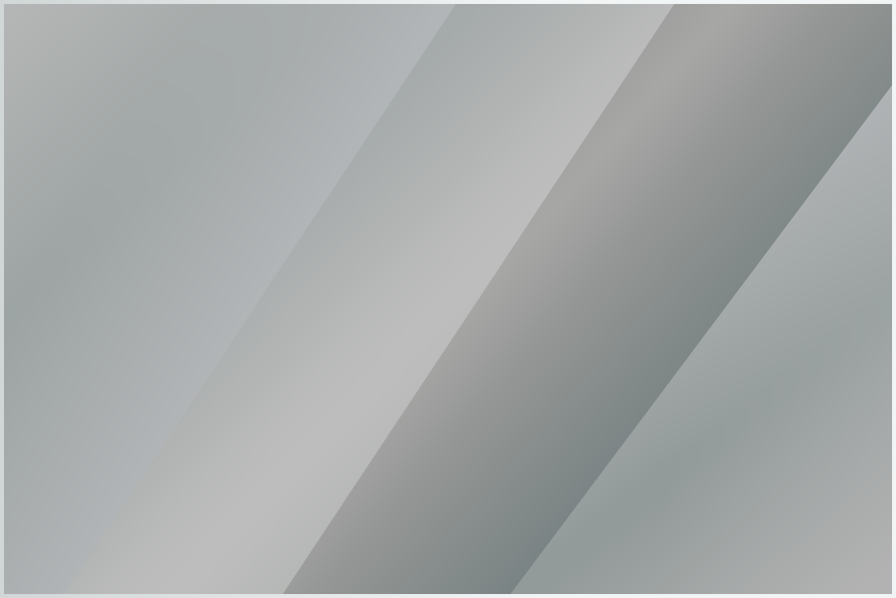
This background is drawn by a WebGL 1 fragment shader. Its source:

```glsl
precision highp float;
// Brushed-silver backdrop: four slanted metallic panels inside a thin pale frame.

uniform vec2 u_resolution;

const float ASPECT = 1.497;
const float FRAME_WIDTH = 0.0065;

// Panel edges: x position at the bottom, and horizontal run per unit of height
const vec2 EDGE_LEFT = vec2(0.103, 0.663);
const vec2 EDGE_MIDDLE = vec2(0.468, 0.663);
const vec2 EDGE_RIGHT = vec2(0.848, 0.749);

// Gradient directions, measured from the top left corner
const vec2 AXIS_CORNER = vec2(0.67, 0.74);
const vec2 AXIS_SHEEN = vec2(0.85, 0.53);
const vec2 AXIS_BAND = vec2(0.72, 0.69);
const vec2 AXIS_SHADOW = vec2(0.75, 0.66);
const vec2 AXIS_LOWER = vec2(0.615, 0.788);

const vec3 SILVER = vec3(0.740, 0.742, 0.740);
const vec3 PALE_GREY = vec3(0.712, 0.720, 0.715);
const vec3 COOL_GREY = vec3(0.700, 0.710, 0.718);
const vec3 STEEL = vec3(0.615, 0.640, 0.640);
const vec3 BAND_GREY = vec3(0.640, 0.660, 0.662);
const vec3 WARM_GREY = vec3(0.655, 0.653, 0.650);
const vec3 MID_GREY = vec3(0.578, 0.588, 0.582);
const vec3 SLATE = vec3(0.480, 0.515, 0.518);
const vec3 LOWER_STEEL = vec3(0.575, 0.605, 0.602);
const vec3 LOWER_LIGHT = vec3(0.695, 0.697, 0.695);
const vec3 FRAME_GREY = vec3(0.82, 0.84, 0.84);
const vec3 FRAME_WHITE = vec3(0.95, 0.96, 0.96);

float ramp(float from, float to, float t) {
  return clamp((t - from) / (to - from), 0.0, 1.0);
}

// Coverage to the right of a slanted edge
float rightOf(vec2 edge, vec2 p, float pixel) {
  float d = (p.x - edge.x - edge.y * p.y) / length(vec2(1.0, edge.y));
  return smoothstep(-0.7 * pixel, 0.7 * pixel, d);
}

vec3 leftPanel(vec2 q) {
  vec3 c = mix(PALE_GREY, STEEL, ramp(0.0, 0.404, dot(q, AXIS_CORNER)));
  return mix(c, COOL_GREY, ramp(0.29, 0.64, dot(q, AXIS_SHEEN)));
}

vec3 lightBand(vec2 q) {
  float t = dot(q, AXIS_BAND);
  vec3 c = mix(BAND_GREY, PALE_GREY, smoothstep(0.51, 0.83, t));
  c = mix(c, SILVER, ramp(0.75, 0.885, t));
  return mix(c, PALE_GREY, ramp(0.90, 1.02, t));
}

vec3 darkBand(vec2 q) {
  float t = dot(q, AXIS_SHADOW);
  vec3 c = mix(MID_GREY, WARM_GREY, ramp(0.75, 0.92, t));
  c = mix(c, MID_GREY, ramp(0.925, 1.06, t));
  return mix(c, SLATE, ramp(1.06, 1.29, t));
}

vec3 lowerPanel(vec2 q) {
  float t = dot(q, AXIS_LOWER);
  vec3 trough = mix(LOWER_STEEL, STEEL, ramp(1.1, 1.5, q.x));
  vec3 c = mix(COOL_GREY, trough, ramp(1.0, 1.30, t));
  return mix(c, LOWER_LIGHT, ramp(1.33, 1.66, t));
}

void main() {
  vec2 p = gl_FragCoord.xy / u_resolution * vec2(ASPECT, 1.0);
  vec2 q = vec2(p.x, 1.0 - p.y);
  float pixel = 1.0 / u_resolution.y;

  // Panels, laid from left to right
  vec3 color = leftPanel(q);
  color = mix(color, lightBand(q), rightOf(EDGE_LEFT, p, pixel));
  color = mix(color, darkBand(q), rightOf(EDGE_MIDDLE, p, pixel));
  color = mix(color, lowerPanel(q), rightOf(EDGE_RIGHT, p, pixel));

  // Frame, greyer on the left and whiter on the right
  vec2 inset = min(p, vec2(ASPECT, 1.0) - p);
  float border = min(inset.x, inset.y);
  float frame = 1.0 - smoothstep(-0.5 * pixel, 0.5 * pixel, border - FRAME_WIDTH);
  vec3 frameColor = mix(FRAME_GREY, FRAME_WHITE, ramp(0.0, 0.9, p.x));
  color = mix(color, frameColor, frame);

  gl_FragColor = vec4(color, 1.0);
}
```
